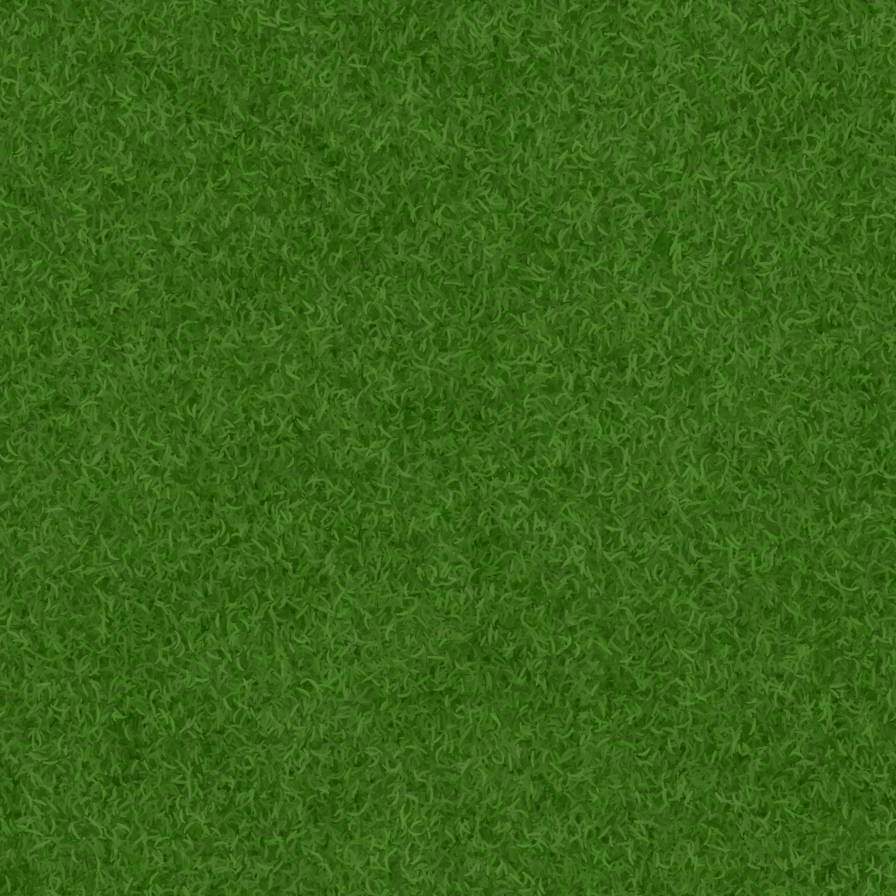
Reproduce this texture procedurally as a WebGL 1 fragment shader.

```glsl
precision highp float;
// Dense, short-cut lawn seen from above. Layers of small curved blades are
// scattered on jittered grids and stacked from dark undergrowth to light tips;
// the resulting tone, with faint mottling, picks a green.
uniform vec2 u_resolution;

float hash(vec2 p) {
  return fract(sin(dot(p, vec2(127.1, 311.7))) * 43758.5453);
}

vec2 hash2(vec2 p) {
  return vec2(hash(p), hash(p + vec2(37.3, 17.9)));
}

float valueNoise(vec2 p) {
  vec2 cell = floor(p);
  vec2 f = fract(p);
  f = f * f * (3.0 - 2.0 * f);
  float low = mix(hash(cell), hash(cell + vec2(1.0, 0.0)), f.x);
  float high = mix(hash(cell + vec2(0.0, 1.0)), hash(cell + vec2(1.0, 1.0)), f.x);
  return mix(low, high, f.y);
}

// Coverage of one tapered, bent blade centred on the origin; x runs along it.
float bladeMask(vec2 p, float angle, float halfLength, float bend) {
  float c = cos(angle);
  float s = sin(angle);
  vec2 q = vec2(c * p.x + s * p.y, c * p.y - s * p.x);
  q.y += bend * (q.x * q.x - 0.15);
  float beyondEnd = max(abs(q.x) - halfLength, 0.0);
  float taper = 1.0 - 0.3 * smoothstep(0.0, halfLength, abs(q.x));
  float d = length(vec2(beyondEnd, q.y)) / taper;
  return 1.0 - smoothstep(0.04, 0.25, d);
}

// Lays one sheet of blades over the tone beneath it.
float addBlades(float tone, vec2 p, float layer) {
  vec2 cell = floor(p);
  for (int j = -1; j <= 1; j++) {
    for (int i = -1; i <= 1; i++) {
      vec2 id = cell + vec2(float(i), float(j));
      vec2 seed = id + layer * vec2(19.37, 7.83);
      vec2 place = hash2(seed + 3.1);
      vec2 turn = hash2(seed + 11.7);
      vec2 shape = hash2(seed + 23.9);
      // Any direction, leaning a little towards upright.
      float angle = 1.57 + (turn.x + turn.y - 1.0) * 2.0;
      float mask = bladeMask(p - id - place, angle,
                             mix(0.35, 0.75, shape.x), (shape.y - 0.5) * 1.4);
      float bladeTone = 0.24 + 0.07 * layer + (hash(seed + 41.3) - 0.5) * 0.85;
      tone = mix(tone, bladeTone, mask * 0.9);
    }
  }
  return tone;
}

void main() {
  vec2 uv = gl_FragCoord.xy / u_resolution.y;

  // Shaded soil and roots, then blades from the bottom up.
  float tone = 0.1 + 0.2 * valueNoise(uv * 150.0);
  for (int k = 0; k < 7; k++) {
    float layer = float(k);
    vec2 shift = hash2(vec2(layer, 5.3)) * 9.0;
    tone = addBlades(tone, uv * 80.0 + shift, layer);
  }

  // Soft patches and scattered small gaps.
  tone += (valueNoise(uv * 26.0) - 0.5) * 0.16;
  tone += (valueNoise(uv * 9.0 + 40.0) - 0.5) * 0.07;
  tone -= 0.3 * smoothstep(0.78, 0.98, valueNoise(uv * 110.0 + 70.0));

  vec3 shade = vec3(0.12, 0.29, 0.0);
  vec3 sunlit = vec3(0.33, 0.52, 0.19);
  vec3 color = mix(shade, sunlit, clamp(tone, -0.1, 1.1));
  // Slight drift between fresher and duller greens.
  color += vec3(-0.014, 0.01, -0.018) * (valueNoise(uv * 95.0 + 15.0) * 2.0 - 1.0);
  gl_FragColor = vec4(clamp(color, 0.0, 1.0), 1.0);
}
```
